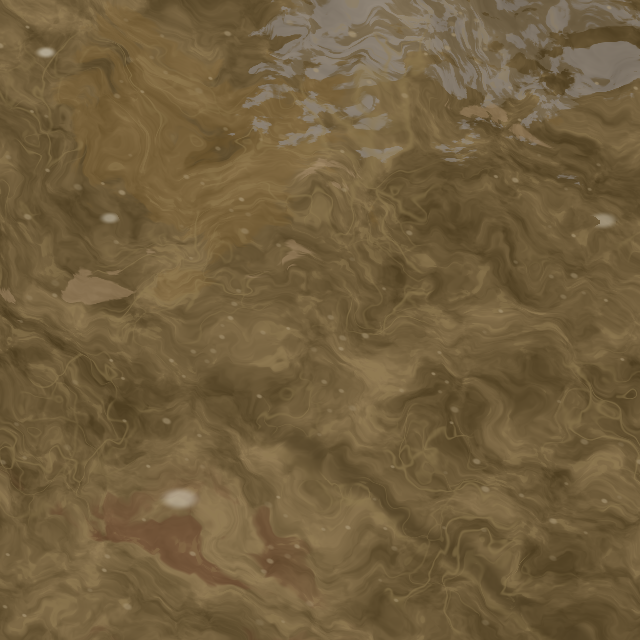
Give the GLSL for this texture, as a WebGL 2 fragment shader.

```glsl
#version 300 es
precision highp float;
// Weathered brown stone with pale chips, fine veins, rust stains and a dark diagonal fault.

#define DARK   vec3(0.305, 0.243, 0.130)
#define LIGHT  vec3(0.570, 0.480, 0.330)
#define OCHRE  vec3(0.470, 0.370, 0.205)
#define CHIP   vec3(0.590, 0.495, 0.365)
#define SLATE  vec3(0.540, 0.505, 0.465)
#define RUST   vec3(0.370, 0.220, 0.145)
#define VEIN   vec3(0.565, 0.485, 0.315)
#define FLECK  vec3(0.660, 0.590, 0.460)
#define GRAIN_DIR vec2(0.92, -0.39)
#define CHIP_SHARE 0.36
#define FLECK_SHARE 0.10

uniform vec2 u_resolution;
out vec4 fragColor;

vec2 hash2(vec2 p) {
  vec3 q = fract(p.xyx * vec3(0.1031, 0.1030, 0.0973));
  q += dot(q, q.yzx + 33.33);
  return fract((q.xx + q.yz) * q.zy);
}

// Smooth cellular noise: random cell values blended by distance.
float cells(vec2 p) {
  vec2 id = floor(p), f = fract(p);
  float sum = 0.0, total = 0.0;
  for (int y = -1; y <= 1; y++)
    for (int x = -1; x <= 1; x++) {
      vec2 g = vec2(x, y);
      vec2 d = g + hash2(id + g) - f;
      float w = exp(-7.0 * dot(d, d));
      sum += w * hash2(id + g + 71.0).x;
      total += w;
    }
  return sum / total;
}

float layered(vec2 p, int octaves) {
  float sum = 0.0, total = 0.0, amp = 0.5;
  for (int i = 0; i < octaves; i++) {
    sum += amp * cells(p);
    total += amp;
    amp *= 0.55;
    p = p * 2.03 + 17.3;
  }
  return sum / total;
}

// Gap between the two nearest cell points: zero along cell borders.
float borders(vec2 p) {
  vec2 id = floor(p), f = fract(p);
  float near = 8.0, next = 8.0;
  for (int y = -1; y <= 1; y++)
    for (int x = -1; x <= 1; x++) {
      vec2 g = vec2(x, y);
      float d = length(g + hash2(id + g) - f);
      next = min(next, max(near, d));
      near = min(near, d);
    }
  return next - near;
}

// Angular chips scattered over a horizontal band.
float chips(vec2 uv, float rough) {
  vec2 p = uv * vec2(6.0, 8.0), id = floor(p), f = fract(p);
  float cover = 0.0;
  for (int y = -1; y <= 1; y++)
    for (int x = -1; x <= 1; x++) {
      vec2 g = vec2(x, y), h = hash2(id + g), k = hash2(id + g + 37.0);
      vec2 d = f - g - h;
      d.y += d.x * (k.y - 0.4);
      float height = (id.y + g.y + h.y) / 8.0;
      float keep = step(k.x, CHIP_SHARE) * step(0.5, height) * step(height, 0.86);
      float edge = max(abs(d.x) * 0.7 + d.y * 0.7, -d.y) - 0.05 - 0.09 * h.x + rough;
      cover = max(cover, keep * (1.0 - smoothstep(-0.03, 0.02, edge)));
    }
  return cover;
}

// Small bright flecks, one at most per cell.
float flecks(vec2 p) {
  vec2 id = floor(p), h = hash2(id + 5.0), k = hash2(id + 53.0);
  float d = length(fract(p) - 0.3 - 0.4 * h);
  float size = 0.08 + 0.17 * k.y * k.y;
  return step(k.x, FLECK_SHARE) * (0.3 + 0.7 * h.x) * (1.0 - smoothstep(size * 0.5, size + 0.08, d));
}

void main() {
  vec2 uv = gl_FragCoord.xy / u_resolution.y;
  vec2 warp = vec2(layered(uv * 4.0, 4), layered(uv * 4.0 + 19.0, 4)) - 0.5;
  vec2 along = vec2(dot(uv, GRAIN_DIR), dot(uv, vec2(-GRAIN_DIR.y, GRAIN_DIR.x)));
  vec2 flow = along + 0.22 * warp;

  // Mottled ground
  float broad = layered(uv * 3.0 + warp * 1.5, 4);
  float streak = layered(flow * vec2(9.0, 21.0), 5);
  float grain = layered(flow * vec2(38.0, 72.0), 3);
  float tone = 0.5 + 0.8 * (broad - 0.5) + 0.85 * (streak - 0.5) + 0.5 * (grain - 0.5);
  tone -= 0.11 * exp(-pow((uv.y - 0.62) / 0.14, 2.0));
  tone += 0.07 * (1.0 - smoothstep(0.1, 0.4, uv.y));
  vec3 col = mix(DARK, LIGHT, clamp(tone, 0.0, 1.0));

  // Ochre field and rust stains
  float ochre = 0.2 - length((uv - vec2(0.38, 0.79)) * vec2(0.8, 1.4)) + 0.5 * warp.x + 0.3 * (streak - 0.5);
  col = mix(col, OCHRE + 0.12 * (tone - 0.5), 0.6 * smoothstep(0.0, 0.04, ochre));
  float rust = smoothstep(0.53, 0.64, layered(flow * vec2(5.0, 10.0) + 7.0, 4));
  rust *= (1.0 - smoothstep(0.16, 0.3, uv.y)) * (1.0 - smoothstep(0.35, 0.6, uv.x));
  col = mix(col, RUST, 0.5 * rust);

  // Ragged slate crust
  float ragged = layered(uv * vec2(14.0, 30.0) + warp * 2.0, 5);
  float crust = 0.2 - length((uv - vec2(0.74, 0.98)) * vec2(0.7, 1.3)) + 0.6 * (ragged - 0.5);
  vec3 crustCol = mix(vec3(0.475, 0.415, 0.315), SLATE, smoothstep(0.48, 0.57, grain * 0.5 + ragged * 0.5));
  col = mix(col, crustCol + 0.1 * (tone - 0.5), 0.85 * smoothstep(0.0, 0.04, crust));

  // Dark diagonal fault with a pale lip
  float fault = (uv.y - 0.68 + 0.78 * uv.x) / 1.268 + 0.1 * warp.y;
  float strength = 0.15 + 0.45 * smoothstep(0.3, 0.5, uv.x) * smoothstep(0.36, 0.54, streak + 0.06);
  col = mix(col, DARK * 0.92, strength * (1.0 - smoothstep(0.004, 0.022, abs(fault))));
  col = mix(col, VEIN, 0.5 * strength * (1.0 - smoothstep(0.002, 0.008, abs(fault + 0.022))));

  // Veins, chips and flecks
  float gate = smoothstep(0.46, 0.6, layered(uv * 5.0 + 40.0, 3));
  float vein = 1.0 - smoothstep(0.0, 0.05, borders(flow * vec2(3.5, 6.0) + warp * 1.5));
  float hair = 1.0 - smoothstep(0.0, 0.08, borders(flow * vec2(8.0, 15.0) + warp * 2.0));
  col = mix(col, VEIN, gate * max(0.5 * vein, 0.28 * hair));
  col = mix(col, VEIN, 0.3 * smoothstep(0.62, 0.75, grain) * smoothstep(0.44, 0.58, streak));
  col = mix(col, CHIP + 0.12 * (tone - 0.5), 0.78 * chips(uv + 0.06 * warp, 0.6 * (streak - 0.5)));
  col = mix(col, FLECK, 0.7 * flecks(along * vec2(34.0, 52.0)));
  col = mix(col, vec3(0.8, 0.77, 0.7), 0.8 * flecks(uv * vec2(9.0, 16.0) + 3.0) * step(0.57, broad));
  fragColor = vec4(col, 1.0);
}
```
